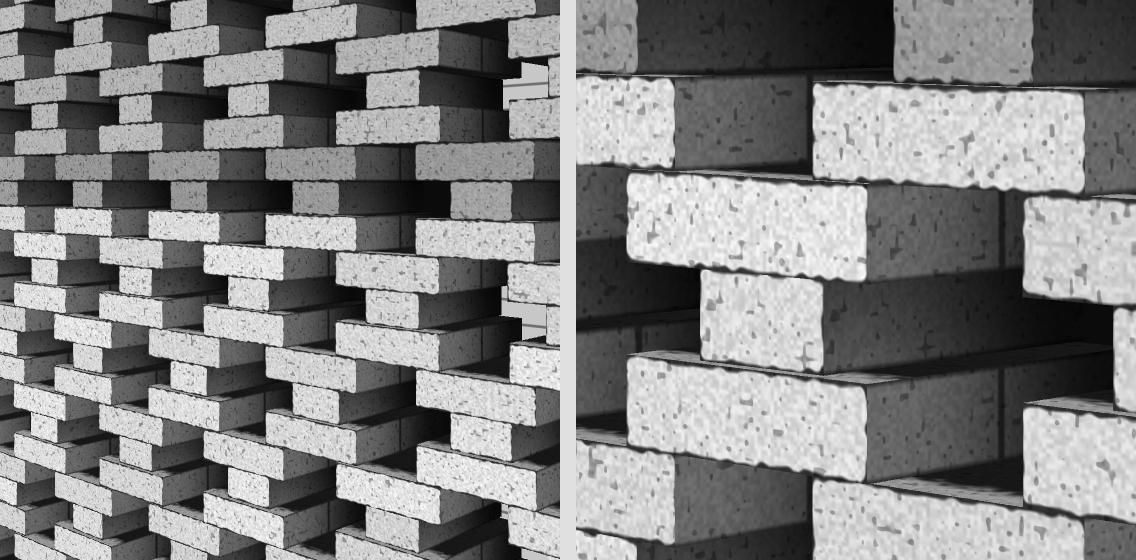
Left: the whole. Right: its middle third, enlarged.
Reproduce this pattern procedurally as a WebGL 1 fragment shader.

```glsl
precision highp float;
// A pierced screen of rough grey bricks seen at an angle in hard sunlight.
// Rays are cast in two-point perspective against boxes stacked in groups of
// three courses (wide, narrow, wide), each group shifted by half a period.
uniform vec2 u_resolution;

const float HORIZON = 0.677;
const float FOCAL = 1.814;
const vec2 TURN = vec2(0.727, 0.687);   // cosine and sine of the wall angle
const float WALL_Z = 22.15;             // distance, in course heights
const float WALL_X = -35.5;
const float PERIOD = 5.586;
const float DEPTH = 4.2;

float hash(vec2 p) {
  return fract(sin(dot(p, vec2(127.1, 311.7))) * 43758.5453);
}

float noise(vec2 p) {
  vec2 i = floor(p), f = fract(p);
  f = f * f * (3.0 - 2.0 * f);
  return mix(mix(hash(i), hash(i + vec2(1, 0)), f.x),
             mix(hash(i + vec2(0, 1)), hash(i + vec2(1, 1)), f.x), f.y);
}

// Offset of a course (x) and whether it is the narrow one of its group (y)
vec2 courseLayout(float row) {
  float group = floor((row + 2.0) / 3.0);
  float place = row + 2.0 - 3.0 * group;
  return vec2((1.0 - mod(group, 2.0)) * 0.5 * PERIOD,
              1.0 - step(0.5, abs(place - 1.0)));
}

// Entry distances per axis, all negative on a miss
vec3 boxEntry(vec3 dir, vec3 lo, vec3 hi) {
  vec3 a = lo / dir, b = hi / dir;
  vec3 near = min(a, b), far = max(a, b);
  float tIn = max(near.x, max(near.y, near.z));
  float tOut = min(far.x, min(far.y, far.z));
  return tIn < tOut ? near : vec3(-1.0);
}

// Sand grain with small dark pits
float grain(vec2 p) {
  float pits = smoothstep(0.76, 0.9, noise(p * 12.0 + 7.0));
  return 0.91 + 0.2 * noise(p * 21.0) - 0.32 * pits;
}

// Rough, rounded border of a face: 0 in the joint, 1 inside
float wornEdge(vec2 p, vec2 size, float rough) {
  vec2 e = min(p, size - p) + vec2(0.025, 0.0);
  float inside = 0.12 - length(max(0.12 - e, 0.0));
  return smoothstep(0.012, 0.06, inside + (rough - 0.5) * 0.06);
}

float shadeFront(vec2 p, vec2 size, float row, float rough, float variation) {
  float tone = row < -1.5 ? 0.86 : (row < 0.5 ? 0.62 : 0.72);
  tone *= 0.94 + 0.1 * variation;
  return tone * mix(0.22, 1.0, wornEdge(p, size, rough));
}

float shadeSide(vec2 p, float row, float narrow) {
  float tone = mix(row < -1.5 ? 0.40 : 0.31, 0.05, smoothstep(0.2, 3.9, p.x));
  tone *= 1.0 - narrow * (0.15 + 0.3 * p.y);
  float joint = smoothstep(0.02, 0.08, abs(p.x - 2.05) + narrow);
  float edge = smoothstep(0.0, 0.07, min(p.y, 1.0 - p.y));
  return tone * mix(0.45, 1.0, joint * edge);
}

// Upper faces keep a sunlit strip in front; lower faces are in shadow
float shadeLevel(float depth, float facingUp, float rough) {
  float reach = 0.35 + 0.25 * rough;
  float top = mix(0.58, 0.09, smoothstep(reach - 0.2, reach + 0.25, depth));
  return mix(0.07, top, facingUp);
}

// Dark space behind the screen, with a sunlit wall far to the right
float background(vec3 dir) {
  vec3 p = dir * (WALL_Z + 25.0) / dir.z;
  float course = abs(fract(p.y * 0.8) - 0.5);
  float sunlit = 0.78 - 0.35 * smoothstep(0.42, 0.47, course);
  return mix(0.045, sunlit, smoothstep(-29.2, -28.8, p.x));
}

float traceScreen(vec2 uv) {
  vec3 v = vec3(uv.x - 0.5, uv.y - HORIZON + 0.00001, FOCAL);
  vec3 dir = vec3(TURN.x * v.x - TURN.y * v.z, v.y, TURN.y * v.x + TURN.x * v.z);
  vec3 start = dir * (WALL_Z - 0.1) / dir.z;
  vec3 lo, size, entry;
  vec2 layout;
  float row, cell, variation, t = -1.0;
  // Two cells in each of four courses, in the order the ray meets them
  for (int i = 0; i < 8; i++) {
    float course = floor(float(i) * 0.5 + 0.1);
    row = floor(start.y) + course * sign(dir.y);
    layout = courseLayout(row);
    float left = WALL_X + layout.x;
    cell = floor((start.x - left + 0.15) / PERIOD) - (float(i) - 2.0 * course);
    variation = hash(vec2(row, cell));
    float shift = (variation - 0.5) * 0.16;
    lo = vec3(left + cell * PERIOD + layout.y * 0.98 + shift, row,
              WALL_Z + layout.y * 0.15 - shift);
    size = vec3(mix(3.55, 1.82, layout.y), 1.0, DEPTH);
    entry = boxEntry(dir, lo, lo + size);
    t = max(entry.x, max(entry.y, entry.z));
    if (t > 0.0) break;
  }
  if (t <= 0.0) return background(dir);

  vec3 p = dir * t - lo;
  bool front = entry.z >= t, side = entry.x >= t;
  vec2 face = front ? p.xy : (side ? p.zy : p.xz);
  vec2 seed = vec2(row * 3.7, cell * 5.3);
  float rough = noise(face * 8.0 + seed);
  float tone = front ? shadeFront(face, size.xy, row, rough, variation)
    : (side ? shadeSide(face, row, layout.y)
            : shadeLevel(face.y, step(dir.y, 0.0), rough));
  return tone * grain(face + seed);
}

void main() {
  vec2 offset = vec2(0.25, -0.25);   // two samples smooth the edges
  float shade = traceScreen((gl_FragCoord.xy + offset) / u_resolution)
              + traceScreen((gl_FragCoord.xy - offset) / u_resolution);
  gl_FragColor = vec4(vec3(clamp(shade * 0.5, 0.0, 1.0)), 1.0);
}
```
